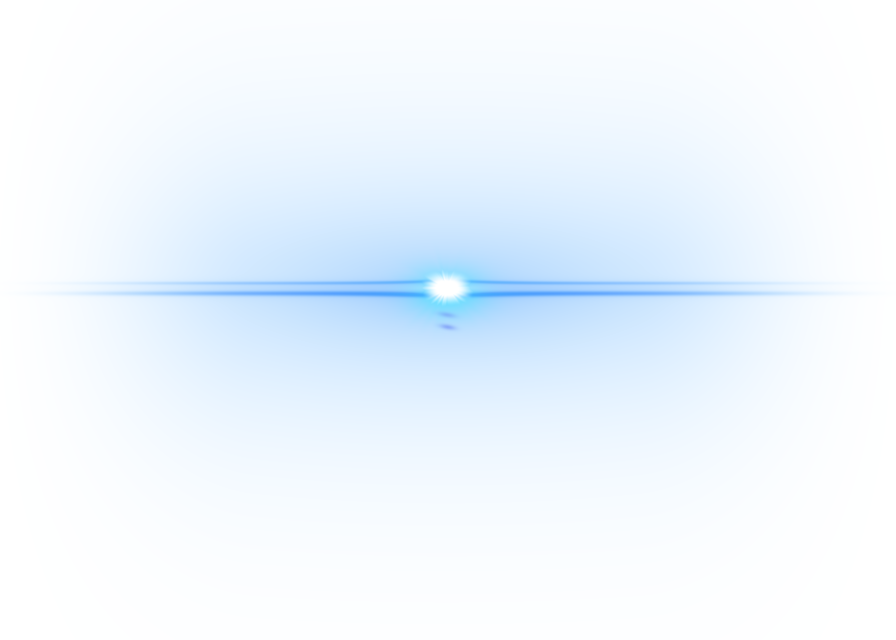
Reproduce this background procedurally as a WebGL 1 fragment shader.

```glsl
precision highp float;

uniform vec2 u_resolution;

float hash(float n) {
    n = fract(n * 0.1031);
    n *= n + 33.33;
    return fract(n * (n + n));
}

// Smooth noise around a circle of 48 cells
float ringNoise(float turn) {
    float cell = floor(turn * 48.0);
    float f = fract(turn * 48.0);
    return mix(hash(mod(cell, 48.0)), hash(mod(cell + 1.0, 48.0)), f * f * (3.0 - 2.0 * f));
}

float bell(float d, float width) {
    return exp(-d * d / (width * width));
}

// Small slanted smudge
float smudge(vec2 p, vec2 size) {
    p.y += 0.15 * p.x;
    return exp(-dot(p / size, p / size));
}

void main() {
    vec2 p = (gl_FragCoord.xy - vec2(0.499, 0.55) * u_resolution) / u_resolution.y;
    float ax = abs(p.x);
    float sideFade = 1.0 - smoothstep(0.3, 0.74, ax);

    // Wide soft glow, stronger just under the horizon
    float glow = 0.42 * exp(-length(p * vec2(0.33, 1.0)) / 0.14);
    float under = smoothstep(0.0, -0.012, p.y) * exp(min(p.y, 0.0) / 0.035);
    glow += 0.16 * under * exp(-ax / 0.28);

    // Two thin streaks that part near the core, with a pale band between
    float bend = 0.005 * exp(-ax / 0.055);
    float upper = bell(p.y - 0.0075 - bend, 0.0026);
    float lower = bell(p.y + 0.0085 + bend, 0.0036);
    float band = bell(p.y + 0.001, 0.012);
    float streaks = upper * 0.55 * exp(-ax / 0.4)
                  + lower * 0.95 * exp(-ax / 0.45)
                  + band * 0.2 * exp(-ax / 0.5);

    // Blue tint by absorption
    float density = (glow + streaks) * sideFade;
    vec3 color = exp(-density * vec3(1.0, 0.47, 0.01));

    // Cyan flare along the streaks and around the core
    float turn = atan(p.y, p.x) / 6.2831853 + 0.5;
    float ruffle = 0.9 + 0.2 * ringNoise(turn);
    float flare = (0.5 * upper + 0.75 * lower) * exp(-ax / 0.08);
    vec2 haloPoint = (p + vec2(0.0, 0.007)) / vec2(0.056, 0.035);
    float halo = 0.75 * exp(-dot(haloPoint, haloPoint) * ruffle);
    color = mix(color, vec3(0.3, 0.91, 1.0), clamp(max(flare, halo), 0.0, 1.0));

    // Violet smudges below the core
    float marks = 0.45 * smudge(p - vec2(0.0, -0.042), vec2(0.013, 0.004))
                + 0.6 * smudge(p - vec2(0.001, -0.061), vec2(0.012, 0.004));
    color = mix(color, vec3(0.42, 0.54, 0.96), marks);

    // White core with tapering side points
    float core = length(p / vec2(0.036, 0.023)) * ruffle;
    float white = 1.0 - smoothstep(0.45, 1.25, core);
    float points = 0.6 * bell(p.y, 0.006) * exp(-ax / 0.045);
    color = mix(color, vec3(1.0), max(white, points));

    gl_FragColor = vec4(color, 1.0);
}
```
